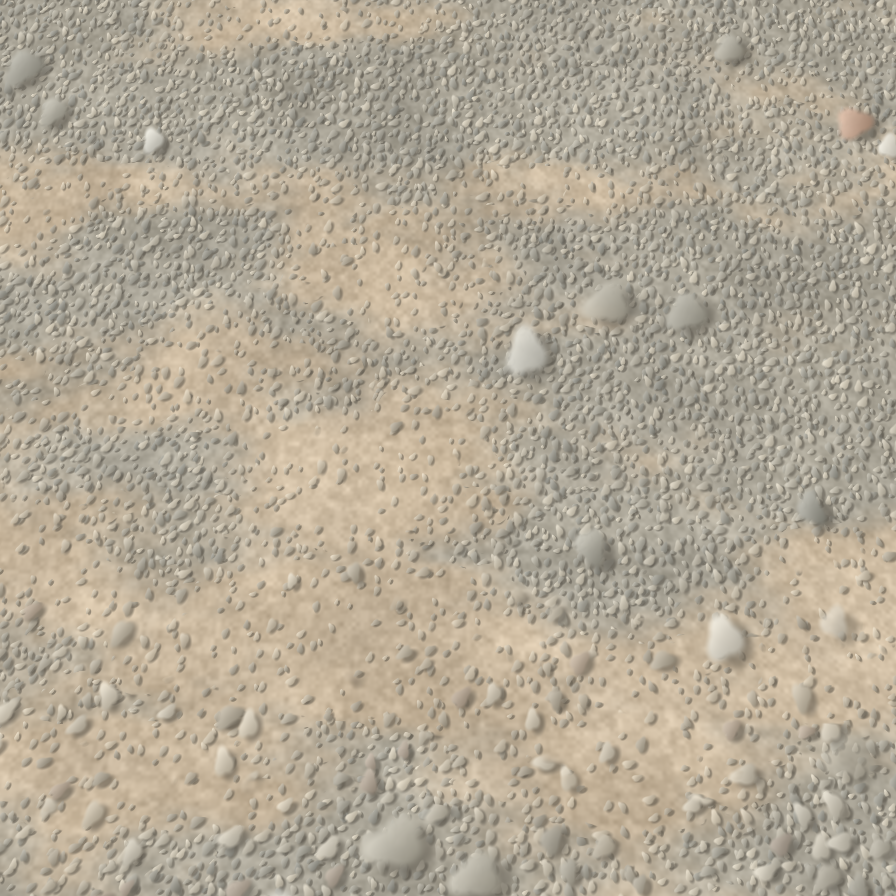
This texture is drawn by a WebGL 1 fragment shader. Its source:

```glsl
precision highp float;
// Dry sandy ground with drifts of grey gravel, lit from the upper left.
// Layers of jittered, leaning pebbles with soft shadows are painted over sand;
// stretched noise decides where they gather, and they grow towards the viewer.
uniform vec2 u_resolution;

float hash(vec2 p) {
  return fract(sin(dot(p, vec2(127.1, 311.7))) * 43758.5453);
}

float noise(vec2 p) {
  vec2 i = floor(p), f = fract(p);
  f = f * f * (3.0 - 2.0 * f);
  return mix(mix(hash(i), hash(i + vec2(1.0, 0.0)), f.x),
             mix(hash(i + vec2(0.0, 1.0)), hash(i + 1.0), f.x), f.y);
}

float fbm(vec2 p) {
  float sum = 0.0, amp = 0.53;
  for (int i = 0; i < 4; i++) {
    sum += amp * noise(p);
    p = p * 2.03 + 7.7;
    amp *= 0.5;
  }
  return sum;
}

// Paints one grid of pebbles over the ground; density is the share of cells filled,
// accent the strength of pale and pink stones.
vec3 pebbles(vec3 ground, vec2 p, float freq, float density, float accent, float seed) {
  vec2 q = p * freq;
  vec2 cell = floor(q);
  for (int j = -1; j <= 1; j++) {
    for (int i = -1; i <= 1; i++) {
      vec2 id = cell + vec2(float(i), float(j));
      vec2 key = id + seed;
      vec2 jitter = vec2(hash(key), hash(key + 17.3)) - 0.5;
      float tint = hash(key + 41.7);
      float size = mix(0.28, 0.54, hash(key + 63.1));
      float pick = hash(key + 85.9);
      float present = smoothstep(pick, pick + 0.02, density);

      // Long axis leans to the right, with some spread
      float lean = 0.45 + 1.6 * (hash(key + 29.4) - 0.5);
      vec2 along = vec2(sin(lean), cos(lean));
      vec2 across = vec2(along.y, -along.x);
      float slim = mix(1.75, 1.3, accent);
      vec2 d = q - id - 0.5 - 0.7 * jitter;
      vec2 s = d - vec2(0.19, -0.12);
      vec2 bodyPos = vec2(dot(d, across) * slim, dot(d, along)) / size;
      vec2 shadowPos = vec2(dot(s, across) * slim, dot(s, along)) / size;
      float wobble = 0.15 * sin(3.0 * atan(bodyPos.y, bodyPos.x + 0.001) + 6.3 * tint);
      float body = 1.0 - smoothstep(0.65, 1.15, length(bodyPos) + wobble);
      float shadow = 1.0 - smoothstep(0.5, 1.25, length(shadowPos));

      // Grey to light tan; dusty where sparse; some larger ones pale or pink
      vec3 stone = mix(vec3(0.59, 0.58, 0.54), vec3(0.83, 0.79, 0.71), tint);
      stone = mix(stone, vec3(0.78, 0.72, 0.63), 0.5 * (1.0 - density) * (1.0 - accent));
      stone = mix(stone, vec3(0.84, 0.82, 0.77), accent * step(0.65, tint));
      stone = mix(stone, vec3(0.79, 0.66, 0.57), accent * step(tint, 0.2));
      stone += 0.17 * dot(d, vec2(-0.85, 0.5)) / size;
      ground = mix(ground, vec3(0.40, 0.37, 0.32), 0.62 * shadow * present);
      ground = mix(ground, stone, 0.95 * body * present);
    }
  }
  return ground;
}

void main() {
  vec2 uv = gl_FragCoord.xy / u_resolution.y;
  // Features shrink towards the top, as on ground seen at a slant
  vec2 p = vec2((uv.x - 0.5) * (1.0 + 0.5 * uv.y), uv.y + 0.25 * uv.y * uv.y);
  float closeness = 1.0 - smoothstep(0.05, 0.45, uv.y);

  // Gravel drifts, wide and flat, with ragged soft borders
  float drift = fbm(p * vec2(3.4, 7.5) + vec2(4.3, 1.9));
  drift += 0.16 * (fbm(p * vec2(15.0, 24.0)) - 0.5);
  float gravel = smoothstep(0.33, 0.63, drift + 0.12 * (uv.y - 0.4));

  // Sand with broad stains and fine grit
  vec3 color = mix(vec3(0.785, 0.715, 0.615), vec3(0.67, 0.645, 0.585), 0.85 * gravel);
  color += 0.12 * (fbm(p * vec2(5.0, 9.0) + 31.0) - 0.5);
  color += 0.10 * (noise(p * 95.0) - 0.5) + 0.06 * (noise(p * 190.0) - 0.5);

  // Pebbles from fine to coarse, then a few lone stones
  color = pebbles(color, p, 72.0, mix(0.26, 0.80, gravel), 0.0, 3.7);
  color = pebbles(color, p, 50.0, mix(0.16, 0.75, gravel), 0.0, 11.2);
  color = pebbles(color, p, 27.0, closeness * mix(0.16, 0.38, gravel), 0.3, 23.6);
  color = pebbles(color, p, 13.5, 0.055, 1.0, 37.9);

  // Uneven light, darker and cooler within the gravel
  color *= 1.0 + 0.16 * (fbm(p * 13.0 + 9.0) - 0.5);
  color += gravel * vec3(-0.018, -0.006, 0.006);
  gl_FragColor = vec4(clamp(color, 0.0, 1.0), 1.0);
}
```
